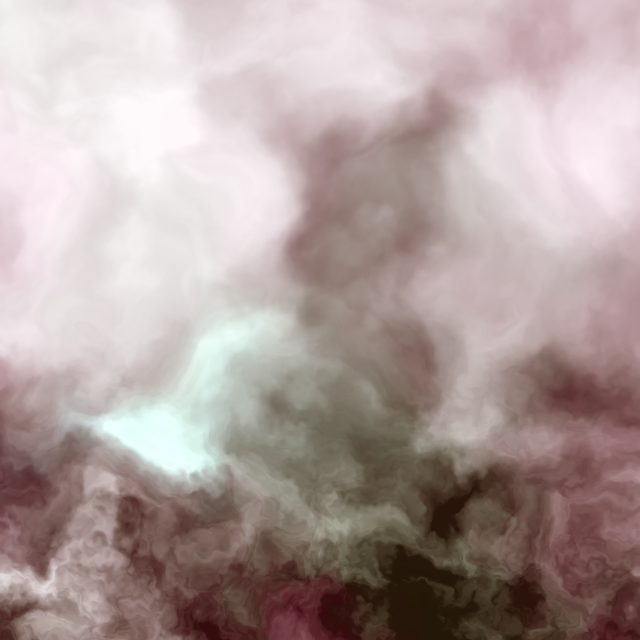
A WebGL 1 fragment shader for this texture:

```glsl
precision highp float;

uniform vec2 u_resolution;

// Cloud tones, dark to light
const vec3 EMBER = vec3(0.20, 0.05, 0.05);
const vec3 MAROON = vec3(0.31, 0.16, 0.15);
const vec3 UMBER = vec3(0.45, 0.34, 0.31);
const vec3 TAUPE = vec3(0.56, 0.46, 0.44);
const vec3 MAUVE = vec3(0.66, 0.58, 0.57);
const vec3 PEARL = vec3(0.78, 0.72, 0.72);
const vec3 MIST = vec3(0.89, 0.87, 0.87);
const vec3 GLARE = vec3(0.99, 0.98, 0.98);

// Hue drift between warm pink and cool grey-green
const vec3 PINK_SHIFT = vec3(0.14, -0.10, 0.04);
const vec3 COOL_SHIFT = vec3(-0.05, 0.03, 0.03);

const float CLOUD_SCALE = 4.0;
const float WARP = 0.55;
const float LOW_TONE = 0.40;
const float HIGH_TONE = 0.88;
const float LOW_CONTRAST = 1.55;
const float HIGH_CONTRAST = 0.50;
const float LOW_GAIN = 0.62;
const float HIGH_GAIN = 0.46;
const float RIGHT_SHADE = 0.08;
const float CELL_RADIUS = 1.2;
const int OCTAVES = 6;

vec3 hash3(vec2 p) {
  vec3 q = fract(p.xyx * vec3(0.1031, 0.1030, 0.0973));
  q += dot(q, q.yxz + 33.33);
  return fract((q.xxy + q.yzz) * q.zyx);
}

// Cellular noise: random cell values blended by distance to jittered centres
float cellNoise(vec2 p) {
  vec2 cell = floor(p);
  vec2 local = p - cell;
  float total = 0.0;
  float weightSum = 0.0;
  for (int y = -1; y <= 1; y++) {
    for (int x = -1; x <= 1; x++) {
      vec2 offset = vec2(float(x), float(y));
      vec3 h = hash3(cell + offset);
      vec2 d = (offset + 0.2 + 0.6 * h.xy - local) / CELL_RADIUS;
      float w = max(1.0 - dot(d, d), 0.0);
      w = w * w * w * w;
      total += w * h.z;
      weightSum += w;
    }
  }
  return total / max(weightSum, 1e-6);
}

// Layered noise centred on zero
float billow(vec2 p, float gain) {
  float sum = 0.0;
  float norm = 0.0;
  float amplitude = 1.0;
  for (int i = 0; i < OCTAVES; i++) {
    sum += amplitude * (cellNoise(p) - 0.5);
    norm += amplitude;
    amplitude *= gain;
    p = mat2(1.6, 1.2, -1.2, 1.6) * p + 17.3;
  }
  return sum / norm;
}

float puff(vec2 p, vec2 centre, vec2 radius) {
  vec2 d = (p - centre) / radius;
  return exp(-dot(d, d));
}

vec3 cloudColor(float t) {
  vec3 c = mix(EMBER, MAROON, smoothstep(0.06, 0.20, t));
  c = mix(c, UMBER, clamp((t - 0.20) / 0.17, 0.0, 1.0));
  c = mix(c, TAUPE, clamp((t - 0.37) / 0.12, 0.0, 1.0));
  c = mix(c, MAUVE, clamp((t - 0.49) / 0.11, 0.0, 1.0));
  c = mix(c, PEARL, clamp((t - 0.60) / 0.135, 0.0, 1.0));
  c = mix(c, MIST, clamp((t - 0.735) / 0.14, 0.0, 1.0));
  return mix(c, GLARE, clamp((t - 0.875) / 0.12, 0.0, 1.0));
}

void main() {
  vec2 uv = gl_FragCoord.xy / u_resolution;
  float height = smoothstep(0.0, 0.65, uv.y);
  float gain = mix(LOW_GAIN, HIGH_GAIN, height);

  // Turbulent displacement of the large masses
  vec2 p = uv * CLOUD_SCALE + 5.0;
  vec2 drift = vec2(billow(p, gain), billow(p + 41.7, gain));
  vec2 q = uv + WARP * drift;

  // Pale sky above, dark broken cloud below
  float tone = mix(LOW_TONE, HIGH_TONE, smoothstep(0.0, 0.75, uv.y));
  tone -= RIGHT_SHADE * uv.x;
  tone += 0.13 * puff(q, vec2(0.22, 0.77), vec2(0.24, 0.24));
  tone -= 0.30 * puff(q, vec2(0.60, 0.65), vec2(0.11, 0.16));
  tone -= 0.18 * puff(q, vec2(0.95, 0.50), vec2(0.16, 0.13));
  tone += 0.24 * puff(q, vec2(0.24, 0.33), vec2(0.20, 0.08));
  tone -= 0.24 * puff(q, vec2(0.71, 0.26), vec2(0.12, 0.08));
  tone += 0.34 * puff(q, vec2(0.08, 0.13), vec2(0.13, 0.05));
  tone += 0.26 * puff(q, vec2(0.66, 0.03), vec2(0.11, 0.04));
  tone -= 0.20 * (1.0 - smoothstep(0.02, 0.14, q.y));

  // Wisps: crisp below, soft above
  float wisps = billow(p * 1.3 + 1.5 * drift + 83.1, gain);
  tone += wisps * mix(LOW_CONTRAST, HIGH_CONTRAST, height);

  vec3 color = cloudColor(tone);
  float warmth = cellNoise(p * 0.8 + 2.0 * drift + 11.0) - 0.5;
  color += PINK_SHIFT * warmth * (1.0 - 0.5 * height);
  color += COOL_SHIFT * puff(q, vec2(0.26, 0.33), vec2(0.26, 0.10));
  gl_FragColor = vec4(clamp(color, 0.0, 1.0), 1.0);
}
```
